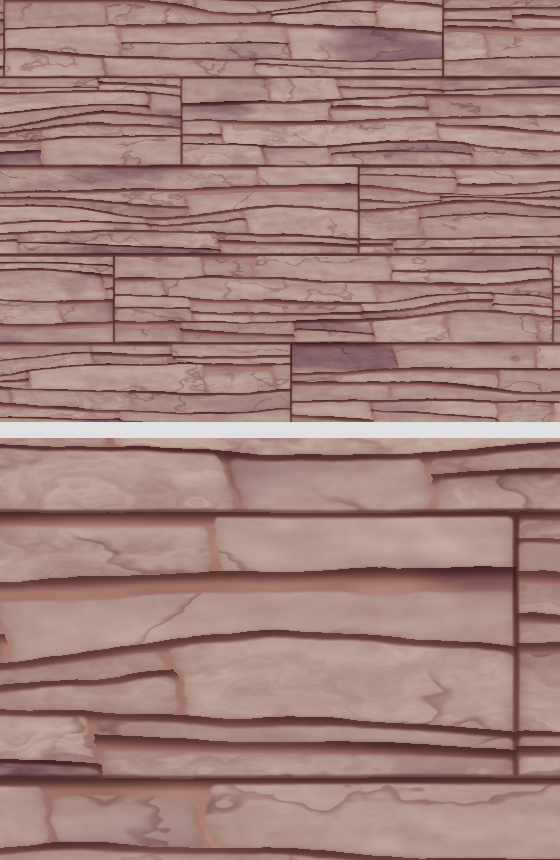
Top, the full canvas; bottom, a detail of the centre.
Give the GLSL for this texture, as a Shadertoy shader.

```glsl
float hash(vec2 p) {
    return fract(sin(dot(p, vec2(127.1, 311.7))) * 43758.5453);
}

float noise(vec2 p) {
    vec2 i = floor(p), f = fract(p);
    f = f * f * (3.0 - 2.0 * f);
    return mix(mix(hash(i), hash(i + vec2(1, 0)), f.x),
               mix(hash(i + vec2(0, 1)), hash(i + vec2(1, 1)), f.x), f.y);
}

float fbm(vec2 p) {
    float sum = 0.0, amp = 0.5;
    for (int i = 0; i < 5; i++) {
        sum += amp * noise(p);
        p = mat2(1.6, 1.2, -1.2, 1.6) * p + 3.7;
        amp *= 0.5;
    }
    return sum;
}

// Jittered end of a stone along its layer
float stoneEnd(float cell, float seed) {
    return cell + 0.5 + 0.65 * (hash(vec2(cell, seed)) - 0.5);
}

void mainImage(out vec4 fragColor, in vec2 fragCoord) {
    vec2 uv = fragCoord / iResolution.y;
    vec2 rough = vec2(fbm(uv * vec2(22, 30)), fbm(uv * vec2(12, 26) + 40.0)) - 0.5;

    // Staggered panels in rows
    float rowHeight = 0.21, panelWidth = 1.04;
    float y = (uv.y + 0.022 + 0.003 * rough.y) / rowHeight;
    float row = floor(y), v = y - row;
    float x = uv.x + 0.002 * rough.x - fract(row * 0.58 + 0.69);
    float panel = floor(x / panelWidth);
    x -= panel * panelWidth;
    float seed = hash(vec2(row + 3.0, panel + 8.0)) * 90.0;
    float seamY = min(v, 1.0 - v) * rowHeight;
    float seamX = min(x, panelWidth - x);

    // Wavering layers inside the panel
    float w = v + 0.04 * rough.y * smoothstep(0.0, 0.06, seamY);
    float lo = 0.0, hi = 1.0, layer = 0.0;
    for (float k = 1.0; k < 4.0; k++) {
        float edge = k / 4.0 + 0.1 * (hash(vec2(k, seed)) - 0.5)
                   + 0.2 * (noise(vec2(x * 3.5, seed + k * 7.0)) - 0.5);
        if (w > edge) { lo = max(lo, edge); layer = k; }
        else hi = min(hi, edge);
    }

    // Stones along the layer
    float layerSeed = seed + layer * 13.0;
    float len = mix(0.24, 0.58, hash(vec2(layerSeed, 2.0)));
    float s = (x + 0.022 * rough.x + 0.03 * (w - lo)) / len;
    float cell = floor(s);
    cell += step(stoneEnd(cell, layerSeed), s);
    float left = stoneEnd(cell - 1.0, layerSeed), right = stoneEnd(cell, layerSeed);
    vec2 id = vec2(cell, layerSeed);

    // Some stones split into slanted slivers
    if (hash(id + 5.0) > 0.52) {
        float along = (s - left) / (right - left) - 0.5;
        float cut = mix(lo, hi, 0.5 + 0.3 * (hash(id + 6.0) - 0.5)
                  + 0.7 * along * (hash(id + 7.0) - 0.5));
        if (w > cut) { lo = cut; id += 31.0; }
        else hi = cut;
    }

    // Distance to the rounded face, set back from the overhang above
    float overhang = (hi - w) * rowHeight;
    float inset = 0.0035 + 0.016 * pow(hash(id + 9.0), 2.5);
    inset = min(inset, 0.35 * (hi - lo) * rowHeight);
    float top = overhang - inset;
    float side = min(min(s - left, right - s) * len - 0.003, seamX - 0.002);
    float bottom = (w - lo) * rowHeight;
    vec2 gap = vec2(side, min(top, bottom));
    float d = 0.006 - length(max(0.006 - gap, 0.0));

    // Stone face: grain, bedding, flakes and fine cracks
    vec2 g = uv * vec2(9, 32) + id * 0.37;
    float relief = fbm(g) - fbm(g + vec2(0.12, 0.3));
    float bedding = fbm(uv * vec2(7, 95) + 12.0 * rough.y) - 0.48;
    float flake = fbm(uv * vec2(7, 15) + id * 1.7) - 0.49;
    float crack = smoothstep(-0.05, 0.0, flake) * (1.0 - smoothstep(0.0, 0.014, flake));
    crack *= smoothstep(0.42, 0.62, noise(uv * vec2(9, 14) + id));
    float face = 1.03 - 0.13 * hash(id + 11.0) + 0.4 * relief;
    face += 0.4 * bedding * smoothstep(0.3, 0.9, hash(id + 12.0));
    face += 0.12 * (fbm(uv * 60.0) - 0.48) - 0.26 * crack;
    face -= 0.22 * hash(id + 13.0) * exp(-max(top, 0.0) / 0.009);
    face -= 0.16 * exp(-max(side, 0.0) / 0.006);
    face -= 0.13 * exp(-max(bottom, 0.0) / 0.003);

    // Shadowed ledge behind the face, then the panel joints
    float ledge = 0.2 + 0.55 * smoothstep(0.001, 0.012, overhang) + 0.5 * rough.y;
    float front = smoothstep(-0.0015, 0.002, d);
    float tone = mix(ledge, face, front);
    float seam = 1.0 - smoothstep(0.0008, 0.0038, min(seamY, seamX));
    tone = mix(tone, 0.1, seam * mix(0.5, 0.95, noise(uv * vec2(6, 9))));
    tone = clamp(tone, 0.0, 1.1);

    // Clay colours with plum stains
    vec3 shadow = vec3(0.25, 0.145, 0.14), clay = vec3(0.565, 0.42, 0.4);
    vec3 sand = vec3(0.72, 0.615, 0.575);
    vec3 color = tone < 0.6 ? mix(shadow, clay, tone / 0.6)
                            : mix(clay, sand, (tone - 0.6) / 0.4);
    float stain = smoothstep(0.5, 0.72, fbm(uv * vec2(3.5, 9) + id * 0.9));
    stain *= smoothstep(0.5, 0.85, hash(id + 15.0));
    color *= mix(vec3(1), vec3(0.74, 0.65, 0.73), stain);
    color *= mix(vec3(1.04, 0.95, 0.92), vec3(1), front);
    fragColor = vec4(color, 1.0);
}
```
